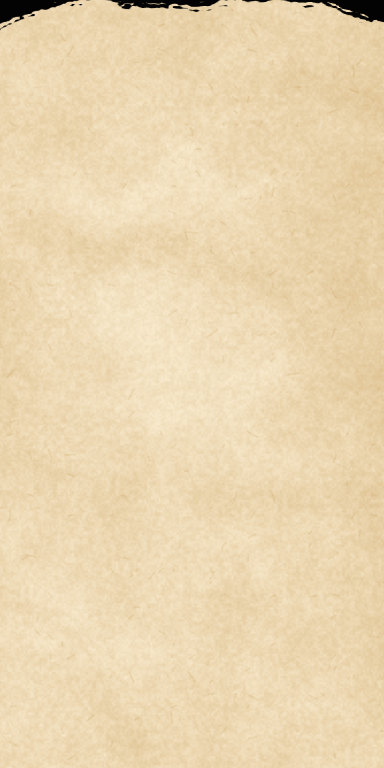
Reproduce this texture procedurally as a Shadertoy shader.

```glsl
// Aged cream parchment with soft stains, fine fibres and a ragged black brushed top edge.

#define PAPER_DARK  vec3(0.885, 0.780, 0.600)
#define PAPER_LIGHT vec3(0.960, 0.897, 0.775)
#define INK         vec3(0.015, 0.012, 0.012)
#define BASE_TONE   0.63
#define CLOUDS      0.85
#define MOTTLE      0.50
#define GRAIN       0.34
#define EDGE_WEAR   0.20
#define FIBRE_TONE  0.38
#define CORNER_INK  0.072
#define BRISTLE     0.034

float hash(vec2 p) {
    vec3 q = fract(p.xyx * vec3(0.1031, 0.1030, 0.0973));
    q += dot(q, q.yzx + 33.33);
    return fract((q.x + q.y) * q.z);
}

float noise(vec2 p) {
    vec2 i = floor(p), f = fract(p);
    f = f * f * (3.0 - 2.0 * f);
    return mix(mix(hash(i), hash(i + vec2(1, 0)), f.x),
               mix(hash(i + vec2(0, 1)), hash(i + vec2(1, 1)), f.x), f.y);
}

// Layered noise in the range 0 to 1
float fbm(vec2 p) {
    float sum = 0.0, amp = 0.533;
    for (int i = 0; i < 4; i++) {
        sum += amp * noise(p);
        p = mat2(1.6, 1.2, -1.2, 1.6) * p + 17.3;
        amp *= 0.5;
    }
    return sum;
}

// Soft slanted patch around a centre
float stain(vec2 p, vec2 centre, vec2 size, float slope) {
    vec2 d = p - centre;
    d.y -= slope * d.x;
    d /= size;
    return exp(-dot(d, d));
}

// Sparse short fibres, one candidate per cell
float fibres(vec2 p, float cells, float density, float pixel) {
    vec2 cell = floor(p * cells);
    vec2 q = fract(p * cells) - 0.5;
    float angle = 6.2832 * hash(cell + 3.7);
    vec2 dir = vec2(cos(angle), sin(angle));
    vec2 r = vec2(dot(q, dir), dot(q, vec2(-dir.y, dir.x)));
    r.y += 0.8 * (hash(cell + 9.1) - 0.5) * r.x * r.x;
    float len = mix(0.03, 0.3, hash(cell + 21.4));
    float dist = length(vec2(max(abs(r.x) - len, 0.0), r.y)) / cells;
    float present = step(hash(cell + 41.9), density);
    return present * (1.0 - smoothstep(0.0007, 0.0012 + pixel, dist));
}

// Paper brightness: 0 is dark, 1 is light; p.y is depth below the top
float paperTone(vec2 p, float pixel) {
    vec2 warp = vec2(fbm(p * 4.0), fbm(p * 4.0 + 31.0)) - 0.5;
    vec2 w = p + 0.22 * warp;
    float tone = BASE_TONE;

    // Broad clouds and smaller mottling
    tone += CLOUDS * (fbm(w * vec2(2.2, 3.2) + 5.0) - 0.5);
    tone += MOTTLE * (fbm(w * vec2(9.0, 12.0) + 11.0) - 0.5);

    // Large stains and pale areas
    tone -= 0.32 * stain(w, vec2(0.30, 0.65), vec2(0.55, 0.085), 0.16);
    tone -= 0.20 * stain(w, vec2(0.95, 0.20), vec2(0.28, 0.12), -0.25);
    tone -= 0.20 * stain(w, vec2(0.56, 1.62), vec2(0.16, 0.07), -0.2);
    tone += 0.14 * stain(w, vec2(0.42, 0.48), vec2(0.40, 0.12), -0.15);
    tone += 0.17 * stain(w, vec2(0.50, 1.08), vec2(0.42, 0.32), 0.0);
    tone -= EDGE_WEAR * pow(abs(2.0 * p.x - 1.0), 3.0);

    // Fine felted grain
    tone += GRAIN * (noise(p * 85.0) - 0.5);
    tone += GRAIN * (noise(p * 190.0 + 7.0) - 0.5);

    // Dark fibres and faint pale ones
    tone -= FIBRE_TONE * fibres(p, 19.0, 0.13, pixel);
    tone -= FIBRE_TONE * fibres(p + 0.37, 31.0, 0.08, pixel);
    tone += 0.4 * FIBRE_TONE * fibres(p + 0.71, 36.0, 0.35, pixel);
    return tone;
}

// Dry brush coverage hanging from the top edge
float inkCover(vec2 p) {
    float side = abs(2.0 * p.x - 1.0);
    float middle = smoothstep(0.24, 0.34, p.x) * (1.0 - smoothstep(0.50, 0.66, p.x));
    float reach = CORNER_INK * pow(side, 3.0) + 0.024 * middle - 0.007;
    reach += 0.022 * (fbm(vec2(p.x * 22.0, 2.0)) - 0.5);
    vec2 along = vec2(p.x * 15.0, (p.y - reach) * 130.0);
    float bristles = 0.7 * noise(along) + 0.3 * noise(p * vec2(90.0, 150.0) + 13.0);
    float field = reach - p.y + BRISTLE * (bristles - 0.5);
    float soft = max(fwidth(field), 0.00001) * 0.7;
    return smoothstep(-soft, soft, field);
}

void mainImage(out vec4 fragColor, in vec2 fragCoord) {
    // Canvas widths across, depth below the top edge downwards
    vec2 p = vec2(fragCoord.x, iResolution.y - fragCoord.y) / iResolution.x;
    float tone = clamp(paperTone(p, 1.0 / iResolution.x), -0.3, 1.1);
    vec3 colour = mix(PAPER_DARK, PAPER_LIGHT, tone);
    colour = mix(colour, INK, inkCover(p));
    fragColor = vec4(colour, 1.0);
}
```
